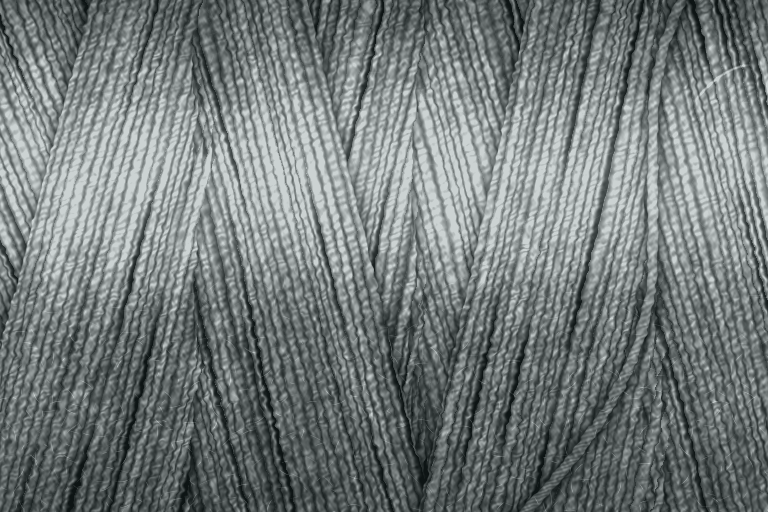
Write a Shadertoy shader that draws this texture.

```glsl
// Close view of grey sewing thread cross-wound on a spool.
// Slanted bands of twisted strands overlap in wedges and serrated seams,
// lit by a soft horizontal glow, with one loose yarn and stray fuzz on top.

#define PITCH 0.0185       // spacing of the strands
#define TWIST 0.0165       // length of one twist along a strand
#define BEAD 0.13          // strength of the twist pattern
#define GAP 0.72           // darkness of the wide gaps
#define SHADOW 0.55        // shadow cast by an upper band
#define AMBIENT 0.345      // brightness away from the glow
#define GLOW 0.33          // extra brightness in the glow
#define GLOW_Y 0.35        // glow position, measured from the top
#define FUZZ 0.30          // strength of the fine fibre grain
#define ROUGH 0.005        // wobble of the strand outlines
#define YARN_RADIUS 0.0105
#define HAIR_CELL 0.035

float hash(vec2 p) {
    return fract(sin(dot(p, vec2(127.1, 311.7))) * 43758.5453);
}

float noise(vec2 p) {
    vec2 i = floor(p), f = fract(p);
    f = f * f * (3.0 - 2.0 * f);
    return mix(mix(hash(i), hash(i + vec2(1, 0)), f.x),
               mix(hash(i + vec2(0, 1)), hash(i + vec2(1, 1)), f.x), f.y);
}

vec2 rotate(vec2 p, float a) {
    float c = cos(a), s = sin(a);
    return vec2(c * p.x - s * p.y, s * p.x + c * p.y);
}

// Strand coordinate across a band: whole part is the strand number.
float strandCoord(vec2 p, float slope, float seed) {
    float u = (p.x - slope * p.y) / PITCH;
    return u + 1.1 * noise(vec2(u * 0.4, p.y * 2.5) + seed) + seed * 7.0;
}

// Relative brightness of a band of twisted strands.
float strands(vec2 p, float slope, float seed) {
    float u = strandCoord(p, slope, seed);
    float id = floor(u), f = fract(u) - 0.5;
    float h = hash(vec2(id, seed));
    float body = 1.0 - smoothstep(0.16, 0.5, abs(f));
    float depth = noise(vec2(id * 2.3 + seed, p.y * 6.0));
    float shade = mix(0.48 + 0.32 * depth, 1.17, body);
    shade *= 0.88 + 0.24 * hash(vec2(id, seed + 3.0));
    float jitter = 1.5 * noise(vec2(id * 3.7, p.y * 32.0));
    float phase = p.y / TWIST + 0.7 * f + hash(vec2(id, seed + 8.0)) + jitter;
    float uneven = 0.4 + 1.2 * noise(vec2(id * 7.1, p.y * 45.0));
    shade *= 1.0 + BEAD * uneven * sin(6.2832 * phase) * (0.4 + 0.6 * body);
    float open = smoothstep(0.62, 0.88, h) * smoothstep(0.2, 0.65, noise(vec2(id * 5.3, p.y * 4.0)));
    float side = smoothstep(-0.2, 0.25, f) * (1.0 - smoothstep(0.43, 0.5, f));
    return shade * (1.0 - GAP * open * side);
}

// Ragged offset of a seam, constant along each strand.
float serration(vec2 p, float slope, float seed) {
    return 0.055 * (hash(vec2(floor(strandCoord(p, slope, seed)), 9.0)) - 0.5);
}

// Lays a band over another; d is the distance inside the upper one.
float layer(float below, float above, float d) {
    below *= 1.0 - SHADOW * exp(-max(-d, 0.0) / 0.011);
    return mix(below, above, smoothstep(-0.002, 0.002, d));
}

// Short bent stray fibres scattered on a grid.
float hairs(vec2 p, float seed) {
    vec2 cell = floor(p / HAIR_CELL);
    float width = max(0.0016, 0.75 / iResolution.y), sum = 0.0;
    for (int j = -1; j <= 1; j++)
    for (int i = -1; i <= 1; i++) {
        vec2 c = cell + vec2(i, j);
        float h = hash(c + seed);
        vec2 center = (c + vec2(h, hash(c + seed + 17.0))) * HAIR_CELL;
        vec2 q = rotate(p - center, 6.2832 * hash(c + seed + 31.0));
        float d = abs(q.y - (h - 0.5) * 28.0 * q.x * q.x);
        float len = 0.004 + 0.014 * hash(c + seed + 47.0);
        sum += (1.0 - smoothstep(0.0, width, d)) * (1.0 - smoothstep(0.4 * len, len, abs(q.x))) * h;
    }
    return sum;
}

void mainImage(out vec4 fragColor, in vec2 fragCoord) {
    vec2 p = fragCoord / iResolution.y;
    p.y = 1.0 - p.y;
    float x = p.x, t = p.y;
    float glow = exp(-pow((t - GLOW_Y) / 0.215, 2.0));
    vec2 wobble = vec2(noise(p * 95.0), noise(p * 95.0 + 40.0)) - 0.5;
    vec2 w = p + ROUGH * wobble * mix(1.4, 0.8, glow);

    // Wound bands, from the lowest to the uppermost
    float v = strands(w, 0.24, 1.0);
    v = layer(v, strands(w, -0.20, 2.0), 0.825 + serration(w, -0.20, 2.0) - w.x);
    v = layer(v, strands(w, 0.244, 3.0), 0.60 + 0.244 * w.y - w.x);
    v = layer(v, strands(w, -0.26, 4.0), 0.39 + serration(w, -0.26, 4.0) - w.x);
    float leftEdge = w.x - 0.177 + 0.26 * w.y;
    float wedge = strands(w, 0.40, 5.0) * (1.0 - SHADOW * exp(-abs(leftEdge) / 0.011));
    v = mix(v, wedge, 1.0 - smoothstep(-0.002, 0.002, leftEdge));
    float bandE = min(w.x - 1.035 + 0.217 * w.y, 1.27 + serration(w, -0.217, 6.0) - w.x);
    v = layer(v, strands(w, -0.217, 6.0), bandE);

    // Loose yarn hanging over the right side
    float top = max(0.25 - t, 0.0), low = max(t - 0.5, 0.0);
    float lean = -1.8 * top - 2.0 * low;
    float across = (w.x - 1.275 - 0.9 * top * top + low * low) / sqrt(1.0 + lean * lean);
    float r = across / YARN_RADIUS;
    float coil = sin(6.2832 * ((w.y - 0.4 * lean * low) / TWIST + 0.5 * r));
    float yarn = (0.65 + 0.48 * sqrt(max(1.0 - r * r, 0.0))) * (1.0 + 0.12 * coil);
    v = layer(v, yarn, YARN_RADIUS - abs(across));

    // Fine fibre grain in crossing directions and soft uneven tone
    float grain = noise(rotate(p, -0.5) * vec2(210.0, 90.0)) + noise(rotate(p, 0.6) * vec2(230.0, 80.0)) - 1.0;
    float blotch = noise(p * 7.0) + noise(p * 22.0) - 1.0;
    v = mix(1.0, v, mix(1.1, 0.8, glow));
    v *= 1.04 + FUZZ * grain * mix(1.2, 0.55, glow) + 0.13 * blotch;

    // Light across the spool, then stray hairs
    float light = AMBIENT + GLOW * glow + 0.04 * smoothstep(0.0, 0.15, t) - 0.07 * smoothstep(0.75, 1.0, t);
    v = v * light;
    float fuzz = hairs(p, 1.0) + hairs(rotate(p, 0.7), 60.0);
    v += 0.17 * min(fuzz, 1.0) * mix(0.25, 1.0, smoothstep(0.45, 0.75, t));
    vec2 q = p - vec2(1.47, 0.127);
    float strayHair = abs(q.y - 5.5 * q.x * q.x) / sqrt(1.0 + 121.0 * q.x * q.x);
    v += 0.3 * (1.0 - smoothstep(0.0, 0.004, strayHair)) * smoothstep(-0.13, -0.09, q.x) * (1.0 - smoothstep(-0.02, 0.0, q.x));

    v = clamp(v, 0.07, 0.82);
    fragColor = vec4(v - 0.02, v + 0.008, v + 0.008, 1.0);
}
```
